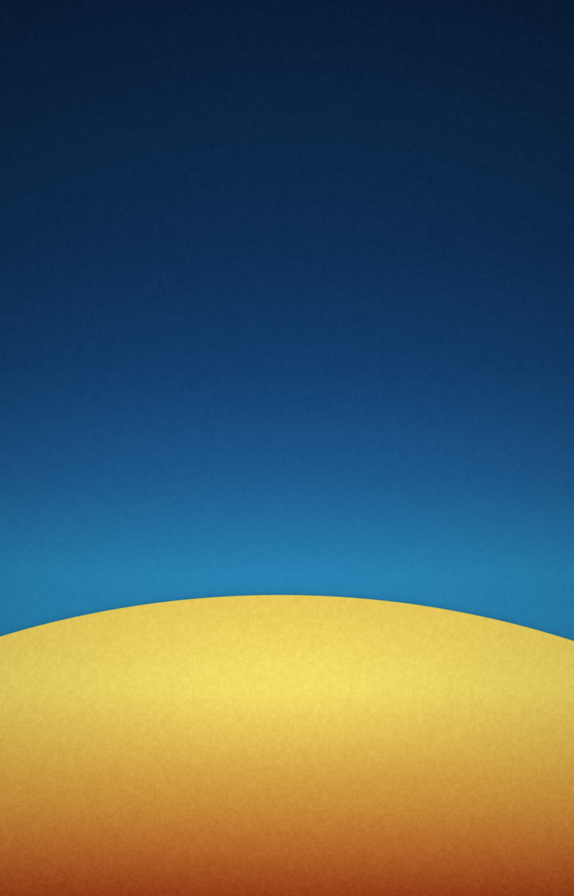
Write a WebGL 1 fragment shader that draws this background.

```glsl
precision highp float;
// A smooth golden dune rising under a deep blue evening sky.
// The dune is one large disc; both parts use stacked vertical gradients,
// with a soft glow below the crest, corner shading and fine grain.

uniform vec2 u_resolution;

#define DUNE_RADIUS 1.075
#define CREST vec2(-0.008, 0.336)
#define GLOW_CENTER vec2(-0.005, 0.235)
#define GLOW_STRENGTH 0.07
#define RIM_WIDTH 0.003
#define RIM_DARKNESS 0.15
#define VIGNETTE 0.10
#define SKY_GRAIN 0.016
#define DUNE_GRAIN 0.035
#define GRAIN_CELLS 420.0

float hash(vec2 p) {
  vec3 q = fract(vec3(p.xyx) * 0.1031);
  q += dot(q, q.yzx + 33.33);
  return fract((q.x + q.y) * q.z);
}

float noise(vec2 p) {
  vec2 cell = floor(p);
  vec2 f = fract(p);
  f = f * f * (3.0 - 2.0 * f);
  float low = mix(hash(cell), hash(cell + vec2(1.0, 0.0)), f.x);
  float high = mix(hash(cell + vec2(0.0, 1.0)), hash(cell + 1.0), f.x);
  return mix(low, high, f.y);
}

// Linear step from a to b, in either direction
float ramp(float a, float b, float t) {
  return clamp((t - a) / (b - a), 0.0, 1.0);
}

vec3 skyColor(float y) {
  vec3 color = vec3(0.035, 0.115, 0.225);
  color = mix(color, vec3(0.045, 0.150, 0.275), ramp(1.00, 0.87, y));
  color = mix(color, vec3(0.055, 0.185, 0.340), ramp(0.87, 0.72, y));
  color = mix(color, vec3(0.075, 0.245, 0.435), ramp(0.72, 0.59, y));
  color = mix(color, vec3(0.115, 0.355, 0.565), ramp(0.59, 0.47, y));
  return mix(color, vec3(0.155, 0.515, 0.705), ramp(0.47, 0.36, y));
}

vec3 duneColor(float y) {
  vec3 color = vec3(0.59, 0.24, 0.09);
  color = mix(color, vec3(0.71, 0.40, 0.16), ramp(0.00, 0.05, y));
  color = mix(color, vec3(0.79, 0.55, 0.22), ramp(0.05, 0.10, y));
  color = mix(color, vec3(0.86, 0.70, 0.30), ramp(0.10, 0.167, y));
  color = mix(color, vec3(0.91, 0.81, 0.37), ramp(0.167, 0.23, y));
  return mix(color, vec3(0.90, 0.78, 0.34), ramp(0.25, 0.336, y));
}

void main() {
  // Height runs 0 to 1, x is centered
  vec2 p = (gl_FragCoord.xy - vec2(0.5 * u_resolution.x, 0.0)) / u_resolution.y;
  float pixel = 1.0 / u_resolution.y;
  float side = 2.0 * gl_FragCoord.x / u_resolution.x - 1.0;

  // Signed distance to the dune, negative inside
  float dune = length(p - CREST + vec2(0.0, DUNE_RADIUS)) - DUNE_RADIUS;
  float grain = noise(p * GRAIN_CELLS + 200.0) - 0.5;
  grain += 0.5 * (noise(p * GRAIN_CELLS * 0.45 + 500.0) - 0.5);

  // Sky with a thin dark rim along the crest
  vec3 sky = skyColor(p.y);
  sky *= 1.0 - VIGNETTE * side * side;
  sky *= 1.0 - RIM_DARKNESS * exp(-max(dune, 0.0) / RIM_WIDTH);
  sky += grain * SKY_GRAIN;

  // Dune with a broad glow below the crest
  vec3 sand = duneColor(p.y);
  vec2 glowOffset = (p - GLOW_CENTER) / vec2(0.20, 0.075);
  sand += GLOW_STRENGTH * vec3(0.7, 0.9, 0.6) * exp(-dot(glowOffset, glowOffset));
  sand *= 1.0 - 0.6 * VIGNETTE * side * side;
  sand += grain * DUNE_GRAIN;

  float cover = 1.0 - smoothstep(-pixel, pixel, dune);
  gl_FragColor = vec4(mix(sky, sand, cover), 1.0);
}
```
